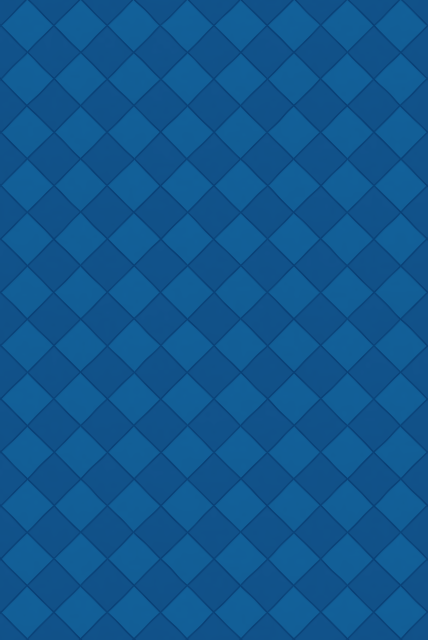
This pattern is drawn by a Shadertoy shader. Its source:

```glsl
#define ROWS 12.0
#define ROW_SHIFT 0.02
#define LIGHT_BLUE vec3(0.070, 0.372, 0.592)
#define DARK_BLUE vec3(0.068, 0.320, 0.538)
#define SEAM_BLUE vec3(0.035, 0.245, 0.455)
#define SEAM_HALF_WIDTH 0.019
#define SHADOW_WIDTH 0.07
#define SHADOW_DEPTH 0.22
#define WOBBLE 0.022
#define TILE_VARIATION 0.014
#define GRAIN 0.012

const float PI = 3.14159;

float hash(vec2 p) {
    vec3 h = fract(vec3(p.xyx) * 0.1031);
    h += dot(h, h.yzx + 33.33);
    return fract((h.x + h.y) * h.z);
}

float valueNoise(vec2 p) {
    vec2 cell = floor(p), t = fract(p);
    t = t * t * (3.0 - 2.0 * t);
    float low = mix(hash(cell), hash(cell + vec2(1, 0)), t.x);
    float high = mix(hash(cell + vec2(0, 1)), hash(cell + vec2(1, 1)), t.x);
    return mix(low, high, t.y);
}

void mainImage(out vec4 fragColor, in vec2 fragCoord) {
    // One unit spans a diamond's diagonal; columns are centred on the canvas.
    vec2 p = (fragCoord - vec2(0.5 * iResolution.x, 0.0)) * ROWS / iResolution.y;
    p.y -= ROW_SHIFT;

    // Rotate so each tile is a unit square, with slightly uneven seams.
    vec2 q = vec2(p.x + p.y, p.x - p.y);
    float pixel = sqrt(2.0) * ROWS / iResolution.y;
    q += WOBBLE * (vec2(valueNoise(q * 2.3 + 40.0), valueNoise(q * 2.3 + 90.0)) - 0.5);
    vec2 tile = floor(q + 0.5);
    vec2 seamOffset = fract(q) - 0.5;
    vec2 seamDist = abs(seamOffset);

    // Smooth checkerboard of the two blues.
    vec2 side = clamp(2.0 * cos(PI * q) / (PI * pixel), -1.0, 1.0);
    vec3 color = mix(LIGHT_BLUE, DARK_BLUE, 0.5 + 0.5 * side.x * side.y);

    // Faint differences between tiles, cloudy wear and a slight sheen.
    vec2 local = q - tile;
    color *= 1.0 + TILE_VARIATION * (hash(tile + 150.0) - 0.5);
    color *= 1.0 + GRAIN * (valueNoise(p * 9.0 + 200.0) - 0.5);
    color *= 1.0 + 0.012 * (local.x - local.y);

    // Soft shadow, heavier on the lower side of each seam.
    vec2 below = vec2(seamOffset.x, -seamOffset.y);
    vec2 reach = SHADOW_WIDTH * mix(vec2(1.0), vec2(0.6), step(0.0, below));
    vec2 shadow = 1.0 - smoothstep(vec2(0.0), reach, seamDist);
    color = mix(color, SEAM_BLUE, SHADOW_DEPTH * max(shadow.x, shadow.y));

    // Thin seams with uneven strength along their length.
    vec2 seam = 1.0 - smoothstep(SEAM_HALF_WIDTH - 0.5 * pixel,
                                 SEAM_HALF_WIDTH + 0.5 * pixel, seamDist);
    vec2 wear = 0.65 + 0.3 * vec2(valueNoise(q * 4.0 + 300.0), valueNoise(q * 4.0 + 350.0));
    seam *= wear * vec2(1.0, 0.9);
    color = mix(color, SEAM_BLUE, max(seam.x, seam.y));

    fragColor = vec4(color, 1.0);
}
```
